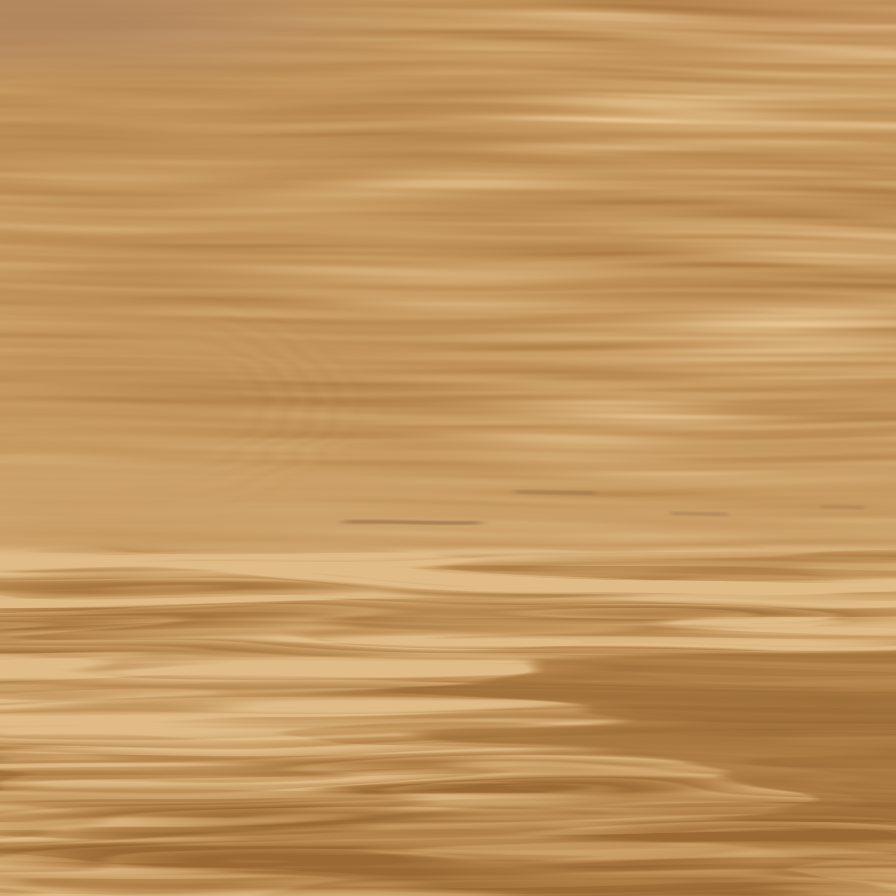
Write a WebGL 2 fragment shader that draws this texture.

```glsl
#version 300 es
precision highp float;

uniform vec2 u_resolution;
out vec4 fragColor;

vec3 hash3(vec2 cell) {
    vec3 q = fract(cell.xyx * vec3(0.1031, 0.1030, 0.0973));
    q += dot(q, q.yzx + 33.33);
    return fract((q.xxy + q.yzz) * q.zyx);
}

// Smooth cellular noise: one signed soft blob per cell, roughly -1..1
float cellNoise(vec2 p) {
    vec2 cell = floor(p);
    float total = 0.0;
    for (int j = -1; j <= 1; j++) {
        for (int i = -1; i <= 1; i++) {
            vec2 neighbour = cell + vec2(i, j);
            vec3 rnd = hash3(neighbour + 57.0);
            vec2 d = neighbour + rnd.xy - p;
            float k = max(0.0, 1.0 - dot(d, d));
            total += (rnd.z * 2.0 - 1.0) * k * k * k;
        }
    }
    return total * 1.2;
}

// Soft, hazy streaks of the upper board
float upperTone(vec2 uv) {
    float broad = cellNoise(uv * vec2(2.6, 18.0) + 3.7);
    float medium = cellNoise(uv * vec2(3.6, 58.0) + 21.3);
    float fine = cellNoise(uv * vec2(4.2, 115.0) + 45.1);
    float hair = cellNoise(uv * vec2(4.8, 190.0) + 71.4);
    float contrast = mix(0.6, 1.2, smoothstep(0.2, 0.85, uv.x));
    contrast *= mix(0.4, 1.0, smoothstep(0.45, 0.54, uv.y));
    float tone = 0.58 + 0.15 * smoothstep(0.54, 0.44, uv.y);
    tone += contrast * (0.09 * broad + 0.16 * medium + 0.19 * fine + 0.13 * hair);

    // Faint figure arcs
    vec2 knot = (uv - vec2(0.16, 0.55)) * vec2(1.0, 1.9);
    float r = length(knot);
    float arcs = sin(230.0 * r + 3.0 * broad + 2.0 * medium);
    float arcMask = smoothstep(0.08, 0.15, r) * smoothstep(0.28, 0.2, r) * smoothstep(0.0, 0.12, knot.x);
    return tone + 0.025 * arcs * arcMask;
}

// Crisp lens-shaped grain of the lower board
float lowerTone(vec2 uv) {
    float broad = cellNoise(uv * vec2(1.9, 13.0) + 8.2);
    float medium = cellNoise(uv * vec2(2.6, 52.0) + 31.6);
    float fine = cellNoise(uv * vec2(3.0, 105.0) + 64.9);
    float hair = cellNoise(uv * vec2(3.4, 175.0) + 19.2);
    float flame = cellNoise(uv * vec2(3.2, 36.0) + 83.4);

    // Layers that fade on one side and end sharply on the other
    float s = fract(52.0 * uv.y + 1.6 * broad + 1.1 * medium);
    float layer = s - smoothstep(0.7, 1.0, s) - 0.37;

    // Sharp-edged tongues and thin threads
    float tongues = smoothstep(-0.1, 0.1, flame + 0.5 * medium + 0.3 * fine) - 0.5;
    float threads = smoothstep(-0.2, 0.2, fine + 0.3 * medium) - 0.5;
    float hairs = smoothstep(-0.25, 0.25, hair) - 0.5;

    float tone = mix(0.47, 0.83, smoothstep(0.1, 0.34, uv.y));
    float grain = 0.42 * layer + 0.28 * tongues + 0.34 * threads + 0.22 * hairs;
    grain += 0.14 * broad + 0.14 * medium;

    // Plain dark heartwood at the right, entered by light tongues
    float heart = smoothstep(0.57, 0.65, uv.x + 0.22 * broad - 0.28 * flame - 0.2 * medium - 0.1 * fine);
    heart *= smoothstep(0.07, 0.09, uv.y + 0.02 * flame);
    heart *= smoothstep(0.27, 0.26, uv.y + 0.01 * medium - 0.03 * (uv.x - 0.7));
    tone = mix(tone + grain, 0.09 + 0.25 * grain, 0.88 * heart);
    return clamp(tone, -0.1, 1.08);
}

void main() {
    vec2 uv = gl_FragCoord.xy / u_resolution;

    // Slow waviness of the fibres
    vec2 p = uv;
    p.y += 0.003 * sin(5.0 * uv.x + 9.0 * uv.y) + 0.001 * sin(13.0 * uv.x - 17.0 * uv.y);
    p.y += 0.012 * uv.x * smoothstep(0.45, 0.7, uv.y);

    float seam = uv.y + 0.006 * cellNoise(uv * vec2(2.5, 40.0) + 12.0);
    float upper = smoothstep(0.382, 0.398, seam);
    float tone = mix(lowerTone(p), upperTone(p), upper);
    vec3 color = mix(vec3(0.63, 0.44, 0.23), vec3(0.86, 0.71, 0.50), tone);
    color -= vec3(0.0, 0.05, 0.1) * max(0.0, tone * (1.0 - tone));

    // Short dark pores above the seam
    for (int i = 0; i < 4; i++) {
        float n = float(i);
        vec2 d = uv - vec2(0.46 + 0.16 * n, 0.435 - 0.018 * cos(2.6 * n));
        float halfLength = 0.09 / (1.0 + 0.7 * n);
        float pore = smoothstep(halfLength, halfLength * 0.7, abs(d.x));
        pore *= smoothstep(0.004, 0.0005, abs(d.y + 0.0006 * sin(30.0 * d.x)));
        color = mix(color, vec3(0.62, 0.46, 0.30), 0.7 * pore / (1.0 + 0.4 * n));
    }

    // Greyish and rosy stains along the top edge
    float mottling = 0.025 * cellNoise(uv * vec2(4.0, 14.0) + 5.0);
    float stain = smoothstep(0.5, 0.1, uv.x + 2.0 * mottling) * smoothstep(0.89, 0.98, uv.y + mottling);
    color = mix(color, vec3(0.69, 0.52, 0.37), 0.85 * stain);
    float blush = smoothstep(0.4, 1.0, uv.x) * smoothstep(0.92, 1.0, uv.y + mottling);
    color = mix(color, vec3(0.79, 0.59, 0.40), 0.4 * blush);

    fragColor = vec4(color, 1.0);
}
```
